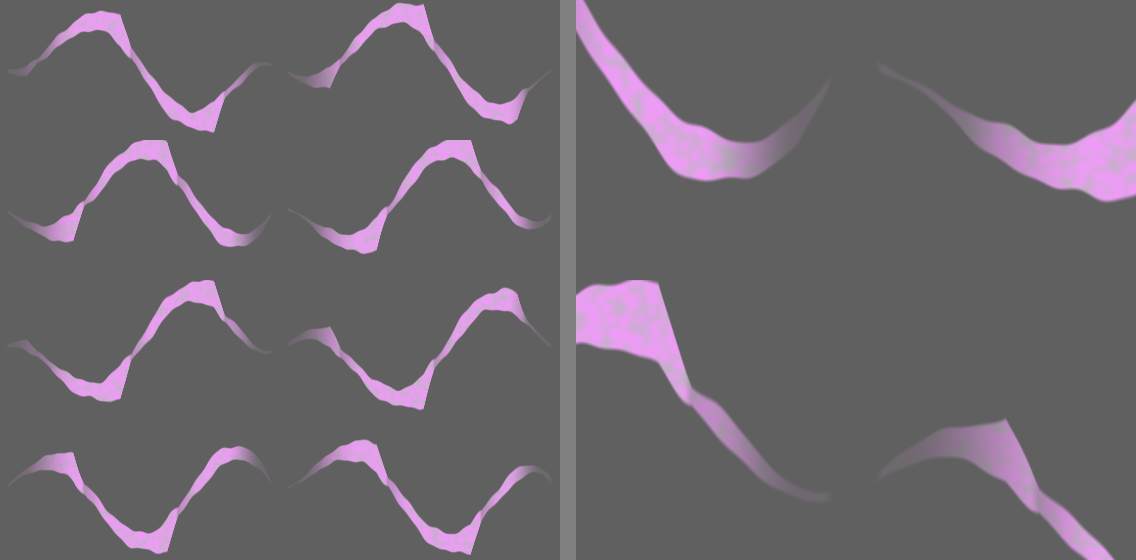
Left: the whole. Right: its middle third, enlarged.
Reproduce this pattern procedurally as a WebGL 1 fragment shader.

```glsl
precision highp float;

uniform vec2 u_resolution;

const float PI = 3.14159265;

// Sheet layout: frames run left to right, then top to bottom
const vec2 GRID = vec2(2.0, 4.0);
const float FRAMES = 8.0;

// Lengths below are in units of one frame's width
const float SPAN_START = 0.02;
const float SPAN_LENGTH = 0.955;
const float BASELINE = 0.004;
const float AMPLITUDE = 0.187;
const float LIFT = 0.012;
const float WAVELENGTH = 0.825;
const float BARB_SPACING = 0.335;
const float BARB_START = 0.262;
const float BARB_TIP = 0.88;
const float THIN = 0.018;
const float THICK = 0.080;
const float ROUGHNESS = 0.0045;
const float SOFTNESS = 0.003;
const float GRAIN_SCALE = 64.0;

const vec3 BACKGROUND = vec3(0.377);
const vec3 DULL_PINK = vec3(0.77, 0.69, 0.79);
const vec3 BRIGHT_PINK = vec3(0.93, 0.61, 0.96);

vec2 hash2(vec2 p) {
  vec2 h = vec2(dot(p, vec2(127.1, 311.7)), dot(p, vec2(269.5, 183.3)));
  return fract(sin(h) * 43758.5);
}

// Distance to the nearest scattered point
float cellular(vec2 p) {
  vec2 base = floor(p);
  float nearest = 2.0;
  for (int j = -1; j <= 1; j++) {
    for (int i = -1; i <= 1; i++) {
      vec2 cell = base + vec2(float(i), float(j));
      nearest = min(nearest, distance(p, cell + hash2(cell)));
    }
  }
  return nearest;
}

float spanPosition(float x) {
  return clamp((x - SPAN_START) / SPAN_LENGTH, 0.0, 1.0);
}

// Travelling wave, pinned at both ends and fuller towards the right
float spine(float x, float frame) {
  float arch = max(sin(PI * pow(spanPosition(x), 1.25)), 0.0);
  float envelope = pow(arch, 0.6);
  float phase = (x - 0.5) / WAVELENGTH - frame / FRAMES;
  return BASELINE + envelope * (LIFT - AMPLITUDE * sin(2.0 * PI * phase));
}

float layeredSines(float x, float seed) {
  return sin(x * 43.0 + seed * 2.1) + 0.7 * sin(x * 71.0 - seed * 3.7)
       + 0.4 * sin(x * 127.0 + seed * 5.3);
}

// Ribbon coverage in x, opacity in y
vec2 ribbon(vec2 p, float frame, float pixel) {
  float t = spanPosition(p.x);

  // Each barb swells slowly and drops off sharply
  float q = (p.x - BARB_START) / BARB_SPACING - (frame - 2.0) / 4.0 + BARB_TIP;
  float ramp = fract(q);
  float swell = min(ramp / BARB_TIP, (1.0 - ramp) / (1.0 - BARB_TIP));
  float side = mod(floor(q), 2.0) < 0.5 ? -1.0 : 1.0;

  float taper = smoothstep(-0.08, 0.26, t) * (1.0 - 0.8 * smoothstep(0.8, 1.0, t));
  float width = mix(THIN, THICK, swell) * taper;

  // Convert the width across the stroke to a vertical extent
  float e = 0.004;
  float slope = (spine(p.x + e, frame) - spine(p.x - e, frame)) / (2.0 * e);
  float stretch = sqrt(1.0 + min(slope * slope, 2.5));
  float halfHeight = 0.5 * width * stretch;
  float center = spine(p.x, frame) + side * swell * 0.75 * halfHeight;

  // The two edges wander independently
  float rough = ROUGHNESS * taper;
  float top = center + halfHeight + rough * layeredSines(p.x, frame);
  float bottom = center - halfHeight + rough * layeredSines(p.x, frame + 17.0);
  float d = max(p.y - top, bottom - p.y) / stretch;
  float blur = max(SOFTNESS, pixel);
  float coverage = 1.0 - smoothstep(-blur, blur, d);
  coverage *= smoothstep(0.0, 0.015, t) * (1.0 - smoothstep(0.985, 1.0, t));

  // Faded ends and pale necks
  float opacity = smoothstep(0.03, 0.27, t) * (1.0 - smoothstep(0.83, 0.96, t));
  opacity *= mix(0.6, 1.0, smoothstep(0.015, 0.034, width));
  return vec2(coverage, mix(0.12, 1.0, opacity));
}

void main() {
  vec2 uv = gl_FragCoord.xy / u_resolution;
  vec2 sheet = uv * GRID;
  vec2 cell = floor(sheet);
  float frame = (GRID.y - 1.0 - cell.y) * GRID.x + cell.x;

  vec2 p = fract(sheet);
  p.y = (p.y - 0.5) * GRID.x / GRID.y;
  float pixel = GRID.x / u_resolution.x;

  // Mottled pink, in fine and coarse grains
  vec2 grainPoint = p + frame * vec2(1.7, 2.3);
  float grain = 0.55 * cellular(grainPoint * GRAIN_SCALE)
              + 0.45 * cellular(grainPoint * GRAIN_SCALE * 0.4);
  vec3 pink = mix(BRIGHT_PINK, DULL_PINK, smoothstep(0.2, 0.85, grain));

  vec2 stroke = ribbon(p, frame, pixel);
  gl_FragColor = vec4(mix(BACKGROUND, pink, stroke.x * stroke.y), 1.0);
}
```
